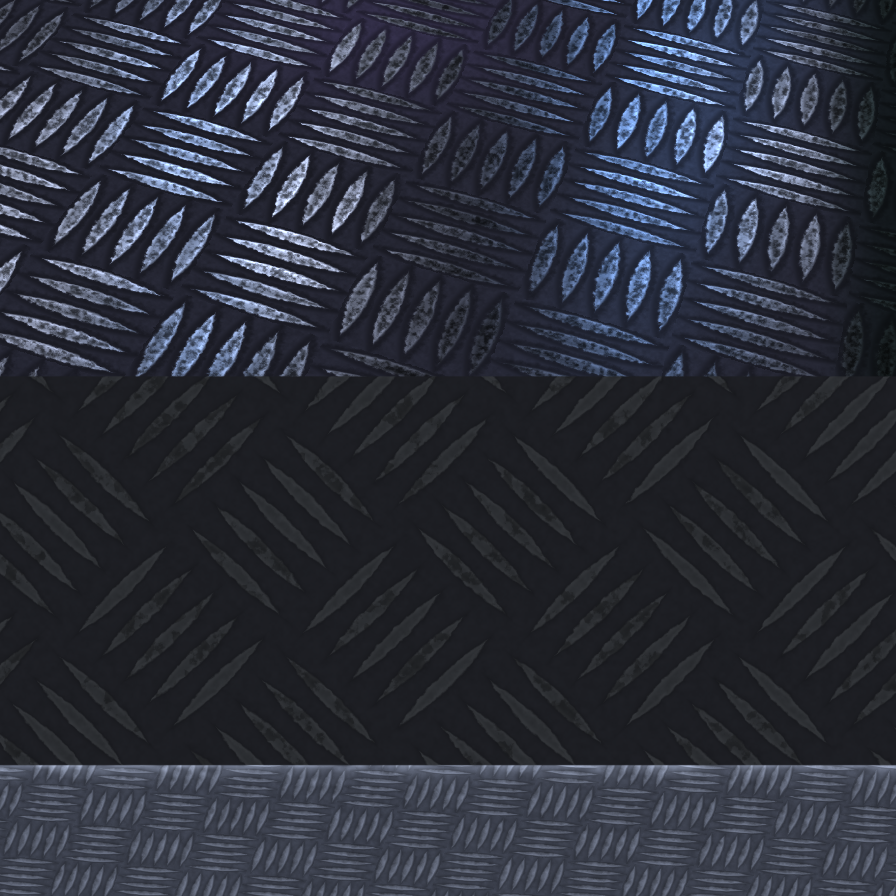
Give the GLSL for this texture, as a WebGL 2 fragment shader.

```glsl
#version 300 es
precision highp float;
uniform vec2 u_resolution;
out vec4 fragColor;

float hash(vec2 p) {
    vec3 q = fract(vec3(p.xyx) * 0.1031);
    q += dot(q, q.yzx + 33.33);
    return fract((q.x + q.y) * q.z);
}

float noise(vec2 p) {
    vec2 i = floor(p), f = fract(p);
    f = f * f * (3.0 - 2.0 * f);
    return mix(mix(hash(i), hash(i + vec2(1, 0)), f.x),
               mix(hash(i + vec2(0, 1)), hash(i + vec2(1, 1)), f.x), f.y);
}

float fbm(vec2 p) {
    float sum = 0.0, amp = 0.5;
    for (int i = 0; i < 4; i++) {
        sum += amp * noise(p);
        p = p * 2.03 + 7.1;
        amp *= 0.5;
    }
    return sum;
}

float bell(float x) {
    return exp(-x * x);
}

float glow(vec2 p, vec2 centre, vec2 radius) {
    return bell(length((p - centre) / radius));
}

// Checkerboard of five-bar blocks: x signed distance, y across, z bar hash
vec3 tread(vec2 uv, float width, float halfLength) {
    vec2 cell = floor(uv + 0.5);
    vec2 f = uv - cell;
    if (mod(cell.x + cell.y, 2.0) > 0.5) f = f.yx;
    float bar = clamp(round(f.y / 0.21), -2.0, 2.0);
    float across = f.y - 0.21 * bar;
    float along = f.x / halfLength;
    float d = abs(across) - width * (1.0 - along * along);
    return vec3(d, across / width, hash(cell * 5.0 + bar + 90.0));
}

// Polished plate in perspective under white and blue lights
vec3 polishedPlate(vec2 p, float px) {
    mat3 plane = mat3(0.1414, 0.0382, -0.022, 0.0664, -0.069, 0.055, 0.2083, 0.1732, 1.0);
    vec3 h = inverse(plane) * vec3(p, 1.0);
    vec2 uv = h.xy / h.z;
    float grain = fbm(p * vec2(210.0, 260.0));
    vec3 t = tread(uv + 0.03 * (grain - 0.5), 0.057, 0.41);
    float soft = px / 0.11;

    float white = 0.62 * glow(p, vec2(0.03, 0.25), vec2(0.17, 0.22))
                + 0.68 * glow(p, vec2(0.33, 0.27), vec2(0.12, 0.16))
                + 0.55 * glow(p, vec2(0.86, 0.17), vec2(0.09, 0.18))
                + 0.42 * glow(p, vec2(0.3, 0.06), vec2(0.18, 0.1));
    float blue = 0.85 * glow(p, vec2(0.72, 0.18), vec2(0.11, 0.24))
               + 0.5 * glow(p, vec2(0.21, 0.14), vec2(0.09, 0.14))
               + 0.4 * glow(p, vec2(0.22, 0.39), vec2(0.09, 0.08))
               + 0.4 * glow(p, vec2(0.75, 0.0), vec2(0.1, 0.08));
    float sheen = glow(vec2(p.x + 0.35 * p.y, p.y), vec2(0.83, 0.12), vec2(0.1, 0.28));

    vec3 col = vec3(0.145, 0.15, 0.2) + vec3(0.05, 0.09, 0.15) * sheen;
    col += vec3(0.05, 0.03, 0.08) * glow(p, vec2(0.43, 0.03), vec2(0.18, 0.09));
    col *= 0.85 + 0.3 * grain;
    col *= 1.0 - 0.28 * smoothstep(0.0, 0.05, 0.05 - abs(t.x - 0.02));

    // Bars: scratched metal inside a bright rim
    vec3 lit = vec3(0.17, 0.18, 0.22) + white * vec3(0.68, 0.72, 0.82)
             + blue * vec3(0.35, 0.52, 0.78);
    float scratch = smoothstep(0.2, 0.7, grain);
    float facet = 0.4 + 0.65 * scratch + 0.15 * t.y;
    float rim = bell((t.x + 0.01) / 0.014);
    vec3 metal = lit * (facet * (0.75 + 0.35 * t.z) + 0.3 * rim);
    col = mix(col, metal, smoothstep(soft, -soft, t.x));
    return col * mix(vec3(1), vec3(0.5, 0.62, 0.54), smoothstep(0.9, 1.0, p.x));
}

// Matte rubber with diagonal bars
vec3 mattePlate(vec2 p, float px) {
    mat2 axes = mat2(0.1263, 0.1237, 0.1263, -0.1237);
    vec2 uv = inverse(axes) * (p - vec2(0.316, 0.586));
    float grain = fbm(p * 150.0);
    vec3 t = tread(uv + 0.022 * (grain - 0.5), 0.045, 0.38);
    float soft = px / 0.15;
    vec3 col = vec3(0.113, 0.118, 0.138) * (0.92 + 0.16 * grain);
    col *= 1.0 - 0.2 * exp(-abs(t.x) / 0.014);
    float worn = smoothstep(0.45, 0.6, fbm(p * 90.0 + 4.0)) * step(0.35, t.z);
    vec3 bar = vec3(0.178, 0.188, 0.204) * (0.83 + 0.22 * grain - 0.25 * worn);
    bar += 0.02 * bell((t.x + 0.01) / 0.012);
    return mix(col, bar, smoothstep(soft, -soft, t.x));
}

// Grey plate with small bars and a bright far edge
vec3 greyPlate(vec2 p, float px) {
    mat2 axes = mat2(0.069, 0.005, -0.016, 0.041);
    vec2 uv = inverse(axes) * (p - vec2(0.195, 0.906));
    float grain = fbm(p * 190.0);
    vec3 t = tread(uv + 0.03 * (grain - 0.5), 0.054, 0.42);
    float soft = px / 0.05;
    float depth = max(p.y - 0.854, 0.0);
    vec3 col = vec3(0.24, 0.258, 0.31) * (0.85 + 0.3 * grain);
    col *= 1.0 - 0.3 * exp(-abs(t.x) / 0.03);
    vec3 bar = vec3(0.37, 0.395, 0.46) * (0.75 + 0.4 * grain + 0.25 * t.y);
    col = mix(col, bar, smoothstep(soft, -soft, t.x));
    float streak = noise(vec2(p.x * 60.0, p.y * 150.0));
    return col + vec3(0.30, 0.32, 0.36) * exp(-depth / 0.008) * (0.35 + 0.8 * streak);
}

void main() {
    vec2 p = gl_FragCoord.xy / u_resolution;
    p.y = 1.0 - p.y;
    float px = 1.0 / u_resolution.y;
    vec3 col = polishedPlate(p, px);
    col = mix(col, mattePlate(p, px), smoothstep(-px, px, p.y - 0.42));
    col = mix(col, greyPlate(p, px), smoothstep(-px, px, p.y - 0.854));
    fragColor = vec4(clamp(col, 0.0, 1.0), 1.0);
}
```
